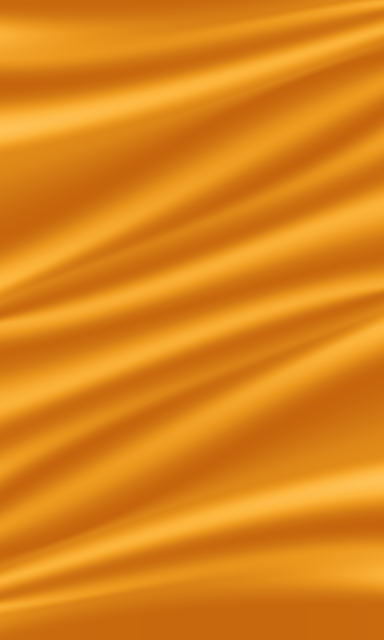
A WebGL 2 fragment shader for this texture:

```glsl
#version 300 es
precision highp float;
// Draped golden satin: soft diagonal folds, repeated by a half turn about the middle.

#define SPAN 768.0       // canvas height in drape units
#define TURN_SUM 732.0   // heights of a point and its half-turned twin add up to this
#define MIN_FOLD 2.0     // narrowest blend between neighbouring folds
#define SHADOW vec3(0.765, 0.380, 0.045)
#define BASE   vec3(0.825, 0.475, 0.080)
#define AMBER  vec3(0.920, 0.590, 0.115)
#define GOLD   vec3(0.985, 0.700, 0.225)
#define SHEEN  vec3(1.000, 0.780, 0.380)

uniform vec2 u_resolution;
out vec4 fragColor;

// Cubic through four heights at x = 0, 1/3, 2/3, 1.
float foldLine(vec4 heights, float x) {
    float s = 3.0 * x;
    vec4 weights = vec4(-(s - 1.0) * (s - 2.0) * (s - 3.0) / 6.0,
                        s * (s - 2.0) * (s - 3.0) / 2.0,
                        -s * (s - 1.0) * (s - 3.0) / 2.0,
                        s * (s - 1.0) * (s - 2.0) / 6.0);
    return dot(heights, weights);
}

// Quadratic through the light at the left, middle and right of a fold.
float foldLight(vec3 light, float x) {
    return dot(light, vec3((1.0 - x) * (1.0 - 2.0 * x),
                           4.0 * x * (1.0 - x),
                           x * (2.0 * x - 1.0)));
}

// Blend from the fold above (state.x = its line, state.y = light so far) to the next.
void addFold(inout vec2 state, vec2 p, vec4 heights, vec3 light) {
    float line = max(foldLine(heights, p.x), state.x + MIN_FOLD);
    float blend = smoothstep(state.x, line, p.y);
    state = vec2(line, mix(state.y, foldLight(light, p.x), blend));
}

vec3 satinColor(float light) {
    vec3 color = mix(SHADOW, BASE, clamp(light / 0.27, 0.0, 1.0));
    color = mix(color, AMBER, clamp((light - 0.27) / 0.25, 0.0, 1.0));
    color = mix(color, GOLD, clamp((light - 0.52) / 0.23, 0.0, 1.0));
    return mix(color, SHEEN, clamp((light - 0.75) / 0.25, 0.0, 1.0));
}

void main() {
    // x runs 0..1 rightwards, y runs 0..SPAN downwards
    vec2 uv = gl_FragCoord.xy / u_resolution;
    vec2 p = vec2(uv.x, (1.0 - uv.y) * SPAN);

    // Turn the lower half onto the upper one along the central valley
    vec4 centralValley = vec4(425.0, 388.0, 344.0, 307.0);
    if (p.y > foldLine(centralValley, p.x)) p = vec2(1.0 - p.x, TURN_SUM - p.y);

    // Upper shadow, wide glow and thin crease
    vec2 state = vec2(foldLine(vec4(4.0, 2.0, -10.0, -40.0), p.x),
                      foldLight(vec3(0.10, 0.08, 0.12), p.x));
    addFold(state, p, vec4(42.0, 38.0, 18.0, -8.0), vec3(0.75, 0.34, 0.45));
    addFold(state, p, vec4(66.0, 57.0, 29.0, 3.0), vec3(0.62, 0.50, 0.72));
    addFold(state, p, vec4(103.0, 87.0, 55.0, 16.0), vec3(0.03, 0.10, 0.20));

    // Brightest ridge, its shoulder and the broad hollow
    addFold(state, p, vec4(157.0, 125.0, 82.0, 35.0), vec3(0.95, 0.80, 0.75));
    addFold(state, p, vec4(188.0, 152.0, 106.0, 50.0), vec3(0.42, 0.38, 0.35));
    addFold(state, p, vec4(285.0, 206.0, 122.0, 66.0), vec3(0.05, 0.04, 0.06));

    // Forked amber ridges
    addFold(state, p, vec4(340.0, 264.0, 180.0, 100.0), vec3(0.80, 0.60, 0.55));
    addFold(state, p, vec4(358.0, 292.0, 222.0, 135.0), vec3(0.40, 0.10, 0.05));
    addFold(state, p, vec4(361.0, 303.0, 243.0, 170.0), vec3(0.38, 0.36, 0.60));
    addFold(state, p, vec4(377.0, 327.0, 271.0, 207.0), vec3(0.10, 0.10, 0.12));

    // Inner ridge falling into the central valley
    addFold(state, p, vec4(390.0, 355.0, 300.0, 245.0), vec3(0.70, 0.72, 0.75));
    addFold(state, p, centralValley, vec3(0.08));

    fragColor = vec4(satinColor(state.y), 1.0);
}
```
